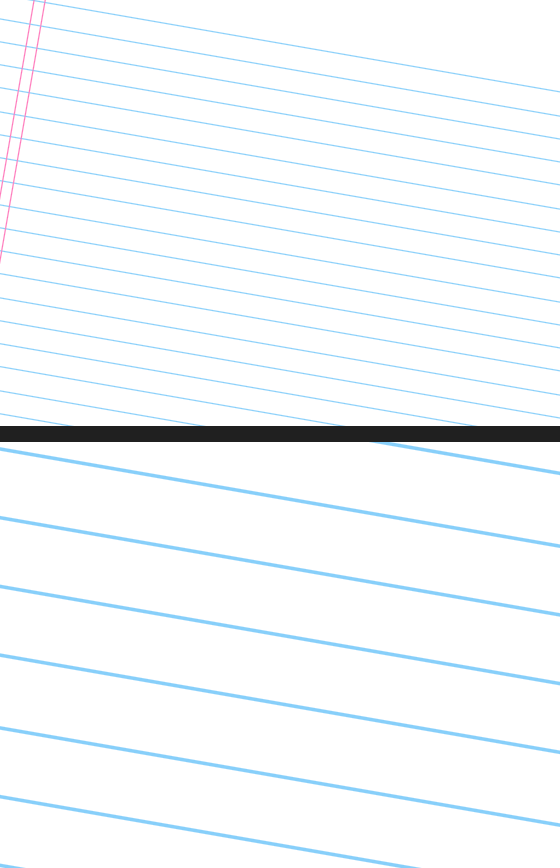
Top: the whole. Bottom: its middle third, enlarged.
Give the GLSL for this pattern, as a WebGL 1 fragment shader.

```glsl
precision highp float;
// Tilted ruled notebook paper: blue rows in groups of four and a double pink margin.

uniform vec2 u_resolution;

// Lengths are fractions of the canvas width.
#define TILT 0.1719
#define ROW_GAP 0.0403
#define ROWS_PER_GROUP 4.0
#define GROUP_GAP 0.1636
#define GROUP_START 0.0333
#define HEADER_END -0.025
#define MARGIN_LEFT 0.0600
#define MARGIN_RIGHT 0.0796
#define LINE_WIDTH 0.0021
#define PAPER vec3(1.0)
#define ROW_BLUE vec3(0.53, 0.81, 0.98)
#define MARGIN_PINK vec3(1.0, 0.47, 0.73)

// Coverage of a line whose centre lies at the given distance.
float lineCoverage(float dist) {
  float blur = 1.15 / u_resolution.x;
  return clamp(0.5 + (0.5 * LINE_WIDTH - abs(dist)) / blur, 0.0, 1.0);
}

// Distance to the nearest row; the gap between groups is slightly wider.
float rowDistance(float down) {
  float inGroup = mod(down - GROUP_START + 0.5 * ROW_GAP, GROUP_GAP);
  float row = min(floor(inGroup / ROW_GAP), ROWS_PER_GROUP - 1.0);
  return inGroup - (row + 0.5) * ROW_GAP;
}

void main() {
  // Page axes, measured from the top left corner.
  vec2 p = vec2(gl_FragCoord.x, u_resolution.y - gl_FragCoord.y) / u_resolution.x;
  float c = cos(TILT);
  float s = sin(TILT);
  float across = c * p.x + s * p.y;
  float down = c * p.y - s * p.x;

  // Rows stop below the blank header.
  float rows = lineCoverage(rowDistance(down)) * step(HEADER_END, down);
  float margin = max(lineCoverage(across - MARGIN_LEFT),
                     lineCoverage(across - MARGIN_RIGHT));

  vec3 color = mix(PAPER, ROW_BLUE, rows);
  color = mix(color, MARGIN_PINK, margin * (1.0 - 0.25 * rows));
  gl_FragColor = vec4(color, 1.0);
}
```
